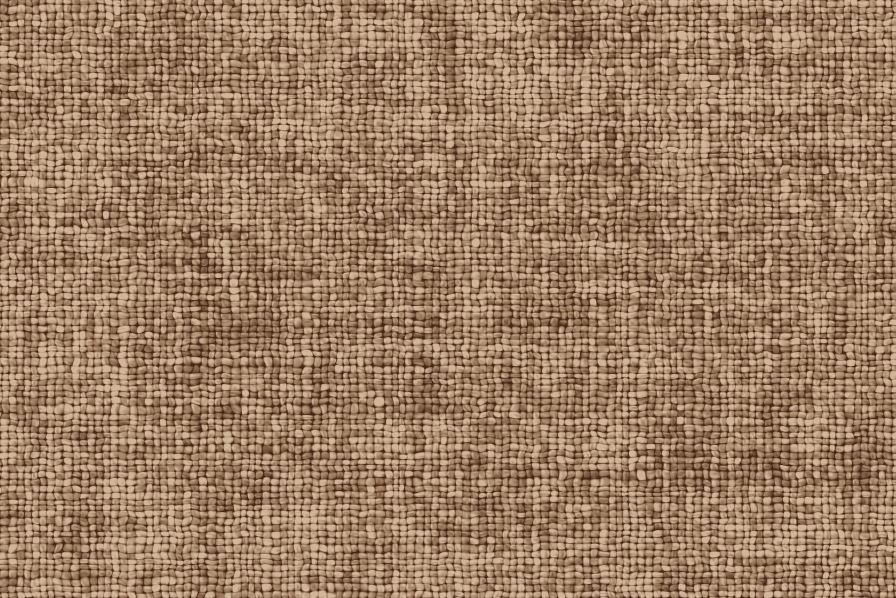
This texture is drawn by a Shadertoy shader. Its source:

```glsl
// Coarse plain-weave linen in mottled brown yarn, with uneven threads and dark gaps.

const vec2  THREADS      = vec2(75.0, 90.0);   // warp and weft threads per canvas height
const vec3  GAP_BROWN    = vec3(0.27, 0.145, 0.075);
const vec3  YARN_TAN     = vec3(0.61, 0.488, 0.368);
const vec3  YARN_CREAM   = vec3(0.82, 0.715, 0.605);
const float MID_TONE     = 0.60;   // tone at which the yarn is plain tan
const float MEAN_TONE    = 0.61;
const float WAVER        = 0.45;   // sideways drift of the threads
const float CRIMP        = 0.60;   // rise and fall of a thread at crossings
const float GAP_DEPTH    = 1.05;   // darkness of the hollows
const float MEAN_OPEN    = 0.85;   // average openness to the light
const float RELIEF       = 0.26;   // strength of the slanting light
const float YARN_MOTTLE  = 0.44;   // tone change along single threads
const float BAND_MOTTLE  = 0.15;   // tone change over groups of threads
const float FIBRE_GRAIN  = 0.42;
const vec2  LIGHT_STEP   = vec2(-0.16, 0.20);  // in thread widths
const int   SAMPLES      = 2;      // per pixel side

float hash(vec2 p) {
    vec3 q = fract(p.xyx * 0.1031);
    q += dot(q, q.yzx + 33.33);
    return fract((q.x + q.y) * q.z);
}

float noise(vec2 p) {
    vec2 i = floor(p), f = fract(p);
    f = f * f * (3.0 - 2.0 * f);
    return mix(mix(hash(i), hash(i + vec2(1, 0)), f.x),
               mix(hash(i + vec2(0, 1)), hash(i + vec2(1, 1)), f.x), f.y);
}

float centred(vec2 p) { return noise(p) - 0.5; }

// Bends the straight grid: uneven spacing plus drift along each thread
vec2 bendThreads(vec2 p) {
    vec2 spacing = vec2(centred(vec2(p.x * 0.43, p.y * 0.025 + 9.0)),
                        centred(vec2(p.x * 0.025 + 31.0, p.y * 0.47)));
    vec2 drift = vec2(centred(p * vec2(0.55, 0.75) + 57.0),
                      centred(p * vec2(0.75, 0.55) + 83.0));
    return p + WAVER * (1.3 * spacing + drift);
}

float roundness(float across, float halfWidth) {
    float x = across / halfWidth;
    return sqrt(max(1.0 - x * x, 0.0));
}

// Heights of warp (x) and weft (y) at a point of the weave
vec2 threadHeights(vec2 p) {
    vec2 cell = floor(p), across = p - cell - 0.5;
    float side = 1.0 - 2.0 * mod(cell.x + cell.y, 2.0);
    vec2 width = 0.42 + 0.13 * vec2(noise(vec2(cell.x * 3.0, p.y * 0.4)),
                                    noise(vec2(p.x * 0.4, cell.y * 3.0 + 140.0)));
    float lift = CRIMP * (0.6 + 0.8 * noise(p * 0.8 + 211.0));
    return vec2(roundness(across.x, width.x) + side * lift * cos(3.14159 * across.y),
                roundness(across.y, width.y) - side * lift * cos(3.14159 * across.x));
}

// Tone of one yarn: long slubs, short flecks and fine fibres
float yarnTone(float thread, float along, float across, float seed) {
    float slub  = centred(vec2(thread * 3.0 + seed, along * 0.08));
    float fleck = centred(vec2(thread * 3.0 + seed + 400.0, along * 0.6));
    float fibre = centred(vec2(across * 3.6 + seed, along * 1.8 + across));
    return YARN_MOTTLE * (0.65 * slub + fleck) + FIBRE_GRAIN * fibre;
}

float weaveTone(vec2 p) {
    vec2 q = bendThreads(p), thread = floor(q);
    vec2 h = threadHeights(q), lit = threadHeights(q + LIGHT_STEP);
    float top = max(h.x, h.y);

    // Hollows of uneven depth, and light
    float open = smoothstep(0.05, 1.40, top);
    float depth = GAP_DEPTH * (0.5 + noise(p * 0.9 + 307.0));
    float slope = clamp(top - max(lit.x, lit.y), -0.7, 0.7);

    // The upper yarn shows its own tone
    float warp = yarnTone(thread.x, q.y, q.x, 17.0);
    float weft = yarnTone(thread.y, q.x, q.y, 230.0);
    float yarn = mix(weft, warp, smoothstep(-0.15, 0.15, h.x - h.y));

    // Streaks and cloudy patches over neighbouring threads
    float bands = centred(vec2(p.x * 0.32, p.y * 0.03 + 61.0))
                + centred(vec2(p.x * 0.03 + 19.0, p.y * 0.32))
                + 0.7 * centred(p * 0.13 + 97.0);

    return MEAN_TONE + depth * (open - MEAN_OPEN) + RELIEF * slope
         + yarn + BAND_MOTTLE * bands;
}

vec3 yarnColour(float tone) {
    vec3 shade = mix(GAP_BROWN, YARN_TAN, clamp(tone / MID_TONE, 0.0, 1.0));
    return mix(shade, YARN_CREAM, clamp((tone - MID_TONE) / (1.0 - MID_TONE), 0.0, 1.0));
}

void mainImage(out vec4 fragColor, in vec2 fragCoord) {
    vec3 sum = vec3(0.0);
    for (int j = 0; j < SAMPLES; j++)
    for (int i = 0; i < SAMPLES; i++) {
        vec2 offset = (vec2(i, j) + 0.5) / float(SAMPLES) - 0.5;
        vec2 p = (fragCoord + offset) / iResolution.y * THREADS;
        sum += yarnColour(weaveTone(p));
    }
    fragColor = vec4(sum / float(SAMPLES * SAMPLES), 1.0);
}
```
